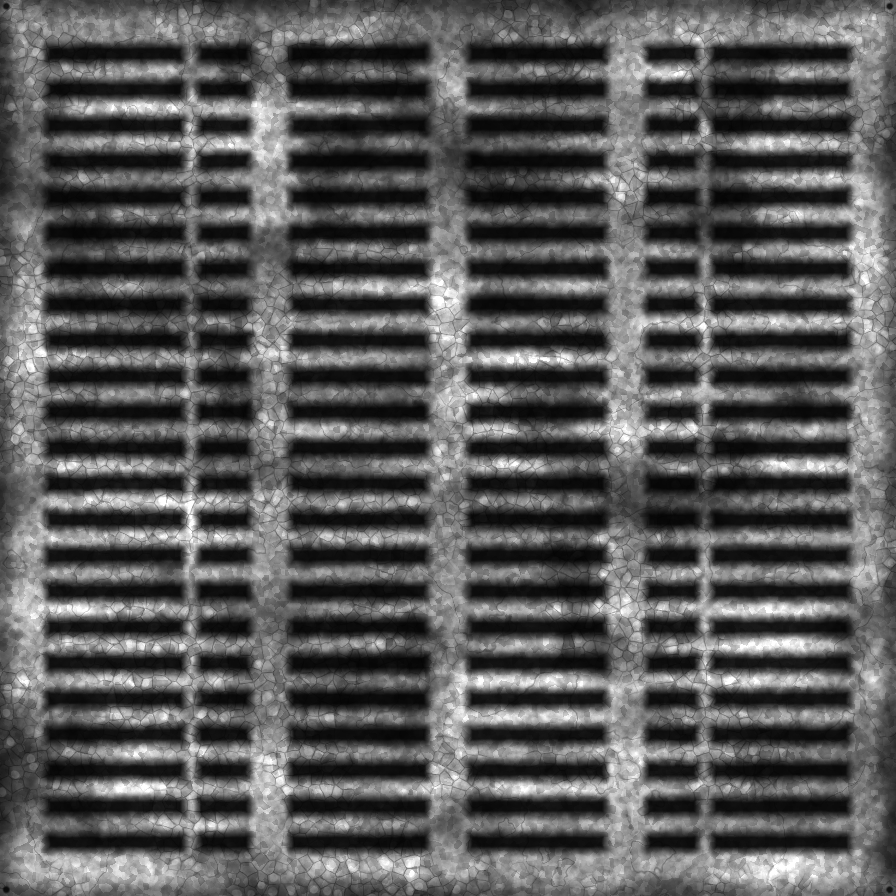
Give the GLSL for this texture, as a Shadertoy shader.

```glsl
// Weathered grey metal grate: 23 rows of dark slots in six columns, with soft rounded bars and a worn frame.

float hash(vec2 p) {
    vec3 q = fract(p.xyx * 0.1031);
    q += dot(q, q.yzx + 33.33);
    return fract((q.x + q.y) * q.z);
}

float noise(vec2 p) {
    vec2 i = floor(p), f = fract(p);
    f = f * f * (3.0 - 2.0 * f);
    return mix(mix(hash(i), hash(i + vec2(1, 0)), f.x),
               mix(hash(i + vec2(0, 1)), hash(i + vec2(1, 1)), f.x), f.y);
}

float fbm(vec2 p) {
    float sum = 0.0, amp = 0.5;
    for (int i = 0; i < 5; i++) {
        sum += amp * noise(p);
        p = mat2(1.6, 1.2, -1.2, 1.6) * p + 17.3;
        amp *= 0.5;
    }
    return sum / 0.97;
}

// Cellular pattern: distance to nearest point, gap to the second, random id
vec3 pebbles(vec2 p) {
    vec2 cell = floor(p);
    float nearest = 9.0, second = 9.0, id = 0.0;
    for (int y = -1; y <= 1; y++)
    for (int x = -1; x <= 1; x++) {
        vec2 c = cell + vec2(x, y);
        float d = length(c + vec2(hash(c), hash(c + 71.7)) - p);
        if (d < nearest) {
            second = nearest;
            nearest = d;
            id = hash(c + 39.1);
        } else {
            second = min(second, d);
        }
    }
    return vec3(nearest, second - nearest, id);
}

float box(vec2 p, vec2 halfSize) {
    vec2 d = abs(p) - halfSize;
    return length(max(d, 0.0)) + min(max(d.x, d.y), 0.0);
}

// Distance to the nearest slot; columns mirror about the centre
float slotDistance(vec2 uv) {
    float row = clamp(round((uv.y - 0.06) / 0.04), 0.0, 22.0);
    vec2 p = vec2(abs(uv.x - 0.5), uv.y - 0.06 - 0.04 * row);
    float wide = min(box(p - vec2(0.0995, 0), vec2(0.0735, 0.006)),
                     box(p - vec2(0.3715, 0), vec2(0.0735, 0.006)));
    return min(wide, box(p - vec2(0.25, 0), vec2(0.0255, 0.006)));
}

void mainImage(out vec4 fragColor, in vec2 fragCoord) {
    vec2 uv = fragCoord / iResolution.xy;
    float pixel = 1.0 / iResolution.y;

    // Rounded metal relief around the slots, with slightly ragged rims
    float d = slotDistance(uv) + 0.003 * (fbm(uv * 70.0) - 0.5);
    float rim = smoothstep(-0.0008 - pixel, 0.0008 + pixel, d);
    float relief = smoothstep(0.0, 0.0125, d);
    float tone = 0.055 + 0.1 * rim + 0.43 * relief;

    // Frame darkens toward the outside
    vec2 border = min(uv, 1.0 - uv);
    tone *= mix(0.5, 1.0, smoothstep(0.0, 0.028, min(border.x, border.y) + 0.012 * (fbm(uv * 18.0) - 0.5)));

    // Broad grime, and highlights that differ from bar to bar
    tone *= 1.0 + 1.1 * (fbm(uv * 7.0 + 4.0) - 0.5);
    tone *= 1.0 + 0.5 * (noise(uv * vec2(8, 25) + 9.0) - 0.5);
    tone *= 1.0 - 0.45 * smoothstep(0.55, 0.75, fbm(uv * 11.0 + 50.0));

    // Mottled corrosion, pale flakes and fine grain
    vec2 warped = uv + 0.006 * (vec2(fbm(uv * 40.0), fbm(uv * 40.0 + 31.0)) - 0.5);
    vec3 coarse = pebbles(warped * 75.0);
    vec3 fine = pebbles(warped * 150.0 + 13.0);
    float wear = smoothstep(0.38, 0.62, fbm(uv * 14.0 + 80.0));
    float flake = step(0.72, coarse.z) * (1.0 - smoothstep(0.3, 0.42, coarse.x));
    tone *= 1.0 + 0.3 * (fine.z - 0.5) + 0.22 * (coarse.z - 0.5) * wear;
    tone += (0.015 + 0.09 * relief) * flake * wear;
    tone *= 1.0 + 0.6 * (fbm(uv * 120.0) - 0.5);

    // Cracks between the cells and long hairlines
    float cracks = (1.0 - smoothstep(0.0, 0.16, coarse.y)) * wear;
    float hairline = 1.0 - smoothstep(0.0, 0.012, abs(fbm(uv * 13.0 + 23.0) - 0.5));
    tone *= 1.0 - 0.28 * cracks - 0.25 * hairline * (1.0 - wear);

    // Small dark bolt in each corner
    float bolt = length(border - 0.007);
    tone *= mix(0.2, 1.0, smoothstep(0.002, 0.004 + pixel, bolt));

    fragColor = vec4(vec3(clamp(tone * 1.06, 0.0, 1.0)), 1.0);
}
```
